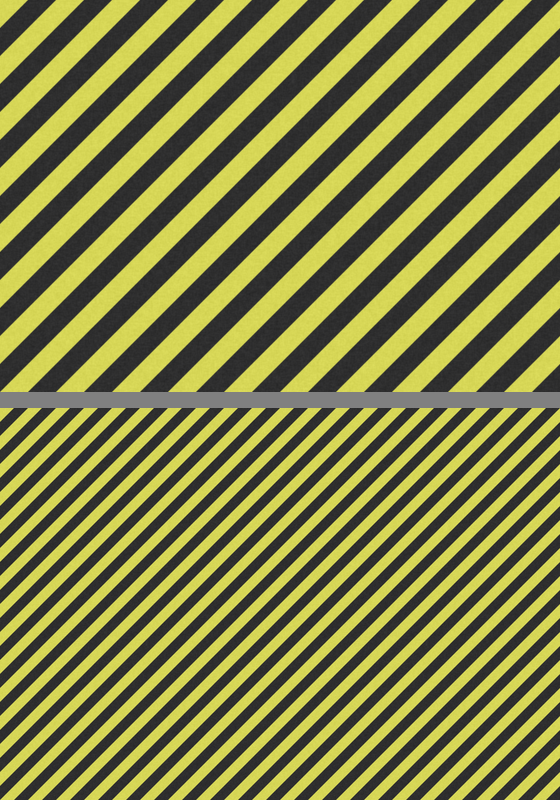
Top, the tile; bottom, the same tile 2 across and 2 down.
A Shadertoy shader for this pattern:

```glsl
// Diagonal warning stripes in yellow and charcoal with a faint woven grain.
// Stripes come from a whole-number phase across and down the canvas; the grain
// sums gradient noises whose lattices wrap, so every edge tiles seamlessly.

const vec2 REPEATS = vec2(10.0, 7.0);
const vec3 YELLOW = vec3(0.842, 0.842, 0.338);
const vec3 CHARCOAL = vec3(0.180, 0.180, 0.181);
const float GRAIN_STRENGTH = 0.034;

// Integer hash giving a unit gradient for a lattice point
vec2 latticeGradient(vec2 cell, uint seed) {
    uint h = uint(cell.x) * 1597334673u ^ uint(cell.y) * 3812015801u ^ seed * 2654435769u;
    h = (h ^ (h >> 16)) * 2246822519u;
    h = (h ^ (h >> 13)) * 3266489917u;
    h ^= h >> 16;
    float angle = float(h & 65535u) / 65536.0 * 6.28319;
    return vec2(cos(angle), sin(angle));
}

// Contribution of one lattice corner
float cornerValue(vec2 cell, vec2 local, vec2 corner, vec2 period, uint seed) {
    return dot(latticeGradient(mod(cell + corner, period), seed), local - corner);
}

// Gradient noise over the unit square, wrapping after a whole period of cells
float wrappedNoise(vec2 uv, vec2 period, uint seed) {
    vec2 p = uv * period;
    vec2 cell = floor(p);
    vec2 f = p - cell;
    vec2 w = f * f * f * (f * (f * 6.0 - 15.0) + 10.0);
    float low = mix(cornerValue(cell, f, vec2(0, 0), period, seed),
                    cornerValue(cell, f, vec2(1, 0), period, seed), w.x);
    float high = mix(cornerValue(cell, f, vec2(0, 1), period, seed),
                     cornerValue(cell, f, vec2(1, 1), period, seed), w.x);
    return mix(low, high, w.y);
}

// Short crossing fibres, fine specks and a softer mottling
float wovenGrain(vec2 uv) {
    float across = wrappedNoise(uv, vec2(110, 170), 1u);
    float upward = wrappedNoise(uv, vec2(230, 80), 2u);
    float specks = wrappedNoise(uv, vec2(290, 203), 3u);
    float mottle = wrappedNoise(uv, vec2(60, 42), 4u);
    return 0.6 * across + 0.5 * upward + 0.7 * specks + 0.4 * mottle;
}

// Smoothed coverage of the first half of each diagonal period
float stripeCoverage(vec2 uv, vec2 repeats, vec2 pixel) {
    float phase = uv.x * repeats.x - uv.y * repeats.y;
    float edgeDistance = 0.25 - abs(fract(phase + 0.25) - 0.5);
    float phasePerPixel = length(repeats * pixel);
    return clamp(edgeDistance / phasePerPixel + 0.5, 0.0, 1.0);
}

void mainImage(out vec4 fragColor, in vec2 fragCoord) {
    vec2 pixel = 1.0 / iResolution.xy;
    vec2 uv = fragCoord * pixel;

    // Flat stripes, then the same grain laid over both colours
    vec3 color = mix(CHARCOAL, YELLOW, stripeCoverage(uv, REPEATS, pixel));
    color += GRAIN_STRENGTH * wovenGrain(uv);

    fragColor = vec4(clamp(color, 0.0, 1.0), 1.0);
}
```
